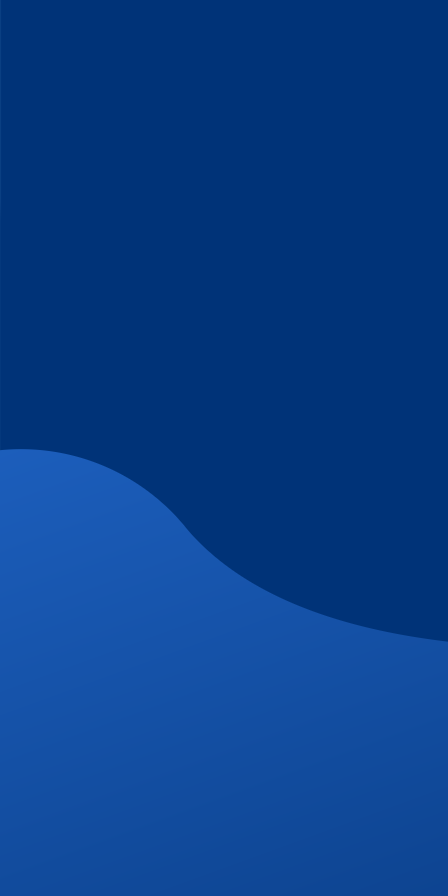
Reproduce this background procedurally as a Shadertoy shader.

```glsl
// A flat navy field above a blue wave that falls from a round crest at the left
// to a shallow slope at the right. The crest is a circular arc, the slope a cubic
// Bezier solved for height; a tilted linear gradient fills the wave.

const vec3 NAVY = vec3(0.0, 0.2, 0.47);
const vec3 WAVE_LIGHT = vec3(0.110, 0.368, 0.735);
const vec3 WAVE_DEEP = vec3(0.051, 0.266, 0.568);
const vec3 EDGE_TINT = vec3(0.07, 0.28, 0.54);

// Cubic Bezier of one coordinate
float bezier(vec4 c, float t) {
    float s = 1.0 - t;
    return s * s * s * c.x + 3.0 * s * s * t * c.y + 3.0 * s * t * t * c.z + t * t * t * c.w;
}

// Derivative of the cubic Bezier
float bezierSlope(vec4 c, float t) {
    float s = 1.0 - t;
    return 3.0 * (s * s * (c.y - c.x) + 2.0 * s * t * (c.z - c.y) + t * t * (c.w - c.z));
}

// Height of a Bezier curve above x, by Newton steps on its parameter
float bezierHeight(vec4 xs, vec4 ys, float x) {
    float t = (x - xs.x) / (xs.w - xs.x);
    for (int i = 0; i < 4; i++) {
        t -= (bezier(xs, t) - x) / bezierSlope(xs, t);
    }
    return bezier(ys, t);
}

// Height of the upper half of a circle above x
float arcHeight(vec2 center, float radius, float x) {
    float dx = x - center.x;
    return center.y + sqrt(max(radius * radius - dx * dx, 0.0));
}

// Outline of the wave: crest first, then the long slope
float waveHeight(float x) {
    vec4 slopeX = vec4(0.4193, 0.5755, 0.8438, 1.0);
    vec4 slopeY = vec4(0.8168, 0.6362, 0.5865, 0.5677);
    if (x < slopeX.x) return arcHeight(vec2(0.047, 0.5234), 0.474, x);
    return bezierHeight(slopeX, slopeY, x);
}

// Position along a gradient running from start to end
float gradientAt(vec2 p, vec2 start, vec2 direction, float span) {
    return clamp(dot(p - start, direction) / span, 0.0, 1.0);
}

void mainImage(out vec4 fragColor, in vec2 fragCoord) {
    // Canvas is 1 wide and 2 high
    vec2 p = fragCoord / iResolution.xy * vec2(1.0, 2.0);
    float pixel = 1.0 / iResolution.x;

    // Approximate distance to the outline, positive below it
    float height = waveHeight(p.x);
    float slope = (waveHeight(p.x + 0.001) - waveHeight(p.x - 0.001)) / 0.002;
    float depth = (height - p.y) / sqrt(1.0 + slope * slope);
    float coverage = clamp(depth / pixel + 0.5, 0.0, 1.0);

    // Wave fill, darker toward the lower right
    float shade = gradientAt(p, vec2(0.0, 0.995), vec2(0.342, -0.94), 1.277);
    vec3 wave = mix(WAVE_LIGHT, WAVE_DEEP, shade);

    // Faint hairline on the left border of the field
    float hairline = 1.0 - smoothstep(0.0, 0.004, p.x);
    float fade = mix(0.3, 0.7, smoothstep(1.5, 1.56, p.y));
    vec3 field = mix(NAVY, EDGE_TINT, hairline * fade);

    fragColor = vec4(mix(field, wave, coverage), 1.0);
}
```
